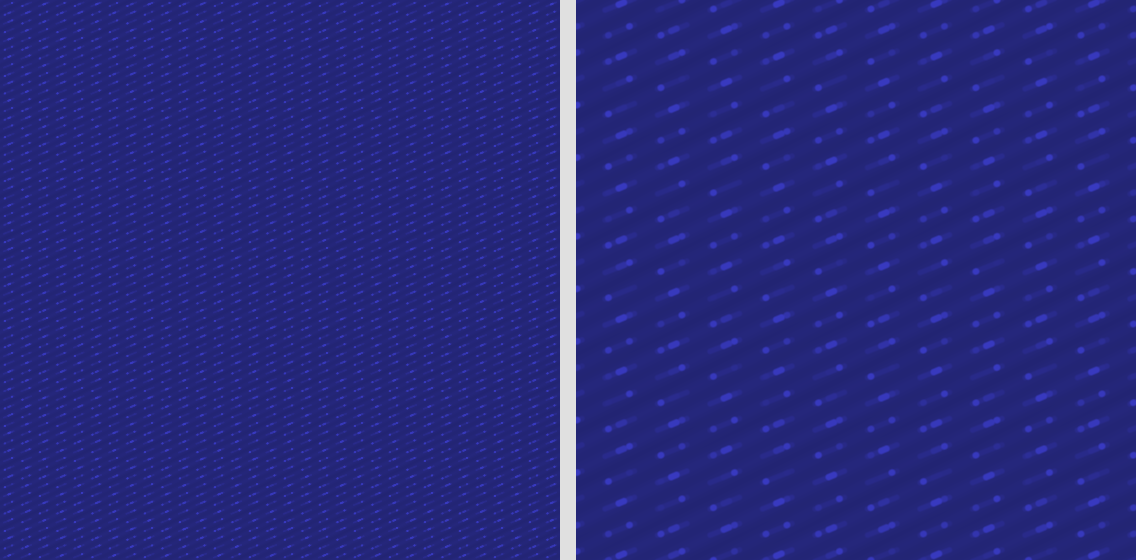
Left: the whole. Right: its middle third, enlarged.
A Shadertoy shader for this texture:

```glsl
const vec2 REPEATS = vec2(32.0, 64.0);   // cells across and down
const vec2 BEATS = vec2(-11.0, 27.0);    // diagonal beat across and down
const float CELL_HEIGHT = 0.5;           // relative to the cell width
const float BEAT_SHARE = 0.3;            // part of the beat in the ground tone
const float STREAK_RADIUS = 0.05;
const float FLECK_RADIUS = 0.06;
const float DASH_LENGTH = 0.11;
const int FLECKS = 3;
const vec2 FLECK_START = vec2(-0.22, -0.09);
const vec2 FLECK_STEP = vec2(0.20, 0.085);
const float WEAR = 0.1;
const float TAU = 6.2831853;

const vec3 TROUGH = vec3(0.134, 0.142, 0.450);
const vec3 GROUND = vec3(0.146, 0.153, 0.488);
const vec3 STREAK = vec3(0.164, 0.169, 0.558);
const vec3 FLECK = vec3(0.220, 0.226, 0.755);

float hash(vec2 p) {
    return fract(sin(dot(p, vec2(127.1, 311.7))) * 43758.5453);
}

float wave(float phase) {
    return 0.5 + 0.5 * cos(TAU * phase);
}

float segmentDistance(vec2 p, vec2 a, vec2 b) {
    vec2 ab = b - a;
    return length(p - a - ab * clamp(dot(p - a, ab) / dot(ab, ab), 0.0, 1.0));
}

float cover(float dist, float radius, float blur) {
    return 1.0 - smoothstep(radius - blur, radius + blur, dist);
}

void mainImage(out vec4 fragColor, in vec2 fragCoord) {
    vec2 uv = fragCoord / iResolution.xy;
    vec2 grid = uv * REPEATS;
    vec2 cell = mod(floor(grid), REPEATS);
    vec2 local = (fract(grid) - 0.5) * vec2(1.0, CELL_HEIGHT);
    float blur = max(0.5 * REPEATS.x / iResolution.x, 0.025);

    // Fine diagonal ribs with a weaker, shallower beat
    float rib = mix(wave(grid.y - grid.x), wave(dot(uv, BEATS)), BEAT_SHARE);
    vec3 color = mix(TROUGH, GROUND, rib);

    // Each cell takes its strength from the beat that crosses it
    float phase = dot((cell + 0.5) / REPEATS, BEATS);
    float wear = 1.0 - WEAR * hash(cell);

    // Rising streak
    float streak = segmentDistance(local, vec2(-0.28, -0.11), vec2(0.28, 0.11));
    float streakStrength = wear * mix(0.6, 1.0, wave(phase));
    color = mix(color, STREAK, streakStrength * cover(streak, STREAK_RADIUS, blur));

    // Bright flecks along the streak, the middle one drawn out to a dash
    for (int i = 0; i < FLECKS; i++) {
        float k = float(i);
        vec2 center = FLECK_START + k * FLECK_STEP;
        float reach = i == 1 ? DASH_LENGTH : 0.01;
        vec2 tip = center + reach * normalize(FLECK_STEP);
        float turn = wave(phase + (k - 1.0) / float(FLECKS));
        float strength = wear * smoothstep(0.2, 0.9, turn);
        float fleck = cover(segmentDistance(local, center, tip), FLECK_RADIUS, blur);
        color = mix(color, FLECK, strength * fleck);
    }

    fragColor = vec4(color, 1.0);
}
```
